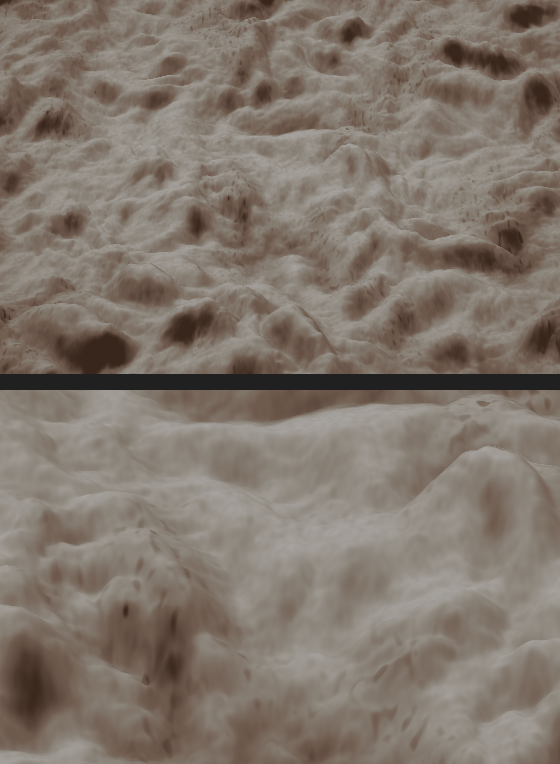
Top: the whole. Bottom: its middle third, enlarged.
Reproduce this texture procedurally as a Shadertoy shader.

```glsl
#define VIEW_SIN 0.60
#define VIEW_COS 0.80
#define LUMP_FREQ 4.8
#define LUMP_HEIGHT 0.20
#define SWELL_HEIGHT 0.16
#define CREASE_SOFTNESS 0.004
#define MAX_HEIGHT 0.19
#define MARCH_STEPS 26
#define BASE_TONE 0.525
#define GRAIN 0.06
#define DIRT 0.10

const vec3 SHADOW = vec3(0.22, 0.145, 0.105);
const vec3 UMBER  = vec3(0.44, 0.36, 0.31);
const vec3 SAND   = vec3(0.54, 0.51, 0.47);
const vec3 PALE   = vec3(0.66, 0.645, 0.63);
const vec3 SKY_DIR = vec3(-0.22, 0.32, 0.92);

// Random gradient in [-1, 1] for a lattice cell
vec2 cellGradient(ivec2 cell) {
    uvec2 c = uvec2(cell);
    uint h = c.x * 1597u ^ c.y * 51749u;
    h = (h ^ (h >> 15u)) * 73244475u;
    h = (h ^ (h >> 13u)) * 73244475u;
    h ^= h >> 16u;
    return vec2(h & 65535u, h >> 16u) / 32767.5 - 1.0;
}

float gradientNoise(vec2 p) {
    vec2 i = floor(p), f = p - i;
    ivec2 c = ivec2(i);
    vec2 w = f * f * f * (f * (f * 6.0 - 15.0) + 10.0);
    float a = dot(cellGradient(c), f);
    float b = dot(cellGradient(c + ivec2(1, 0)), f - vec2(1, 0));
    float d = dot(cellGradient(c + ivec2(0, 1)), f - vec2(0, 1));
    float e = dot(cellGradient(c + ivec2(1, 1)), f - vec2(1, 1));
    return mix(mix(a, b, w.x), mix(d, e, w.x), w.y);
}

// Broad swells carrying billowed lumps with soft creases
float snowHeight(vec2 p) {
    float swell = gradientNoise(p * 1.9 + 7.3);
    vec2 warp = vec2(gradientNoise(p * 3.1 + 21.0), gradientNoise(p * 3.1 + 43.0));
    vec2 q = (p + 0.09 * warp) * LUMP_FREQ;
    float height = SWELL_HEIGHT * swell;
    float amp = LUMP_HEIGHT * (1.0 + 0.6 * swell);
    for (int i = 0; i < 4; i++) {
        float n = gradientNoise(q);
        height += amp * sqrt(n * n + CREASE_SOFTNESS);
        q = mat2(1.64, 1.23, -1.23, 1.64) * q + 13.7;
        amp *= 0.34;
    }
    return height;
}

// Ground position seen along an oblique view
vec2 findSurface(vec2 view) {
    vec2 ground = vec2(view.x, (view.y - MAX_HEIGHT * VIEW_COS) / VIEW_SIN);
    for (int i = 0; i < MARCH_STEPS; i++) {
        float rayHeight = (view.y - ground.y * VIEW_SIN) / VIEW_COS;
        ground.y += 0.5 * (rayHeight - snowHeight(ground));
    }
    return ground;
}

// Slope in xy, mean height of the four neighbours in z
vec3 surveySlope(vec2 p, float r) {
    float e = snowHeight(p + vec2(r, 0)), w = snowHeight(p - vec2(r, 0));
    float n = snowHeight(p + vec2(0, r)), s = snowHeight(p - vec2(0, r));
    return vec3(vec2(e - w, n - s) / (2.0 * r), (e + w + n + s) * 0.25);
}

float skyLight(vec2 slope) {
    return dot(normalize(vec3(-slope, 1.0)), SKY_DIR);
}

vec3 snowColor(float tone) {
    vec3 c = mix(SHADOW, UMBER, smoothstep(0.12, 0.40, tone));
    c = mix(c, SAND, clamp((tone - 0.377) / 0.138, 0.0, 1.0));
    return mix(c, PALE, clamp((tone - 0.515) / 0.135, 0.0, 1.0));
}

void mainImage(out vec4 fragColor, in vec2 fragCoord) {
    vec2 uv = fragCoord / iResolution.y;
    vec2 centred = fragCoord / iResolution.xy - 0.5;
    float aspect = iResolution.x / iResolution.y;

    // Far ground shrinks slightly
    vec2 view = vec2((uv.x - 0.5 * aspect) * (1.0 + 0.35 * uv.y),
                     uv.y + 0.18 * uv.y * uv.y);
    vec2 ground = findSurface(view);
    float height = snowHeight(ground);
    vec3 fine = surveySlope(ground, 0.005);
    vec3 wide = surveySlope(ground, 0.035);

    // Soft overhead light, shaded fronts and hollows
    float tone = BASE_TONE;
    tone += 0.19 * (skyLight(fine.xy) - 0.78);
    tone += 0.20 * (skyLight(wide.xy) - 0.80);
    tone -= 2.4 * max(wide.z - height, 0.0);
    tone -= 0.30 * max(wide.y - 0.55, 0.0);
    tone -= 0.16 * smoothstep(0.01, -0.05, height);
    tone += 0.03 - 0.22 * dot(centred, centred);

    // Grain, dirty patches and scattered specks
    vec2 skin = ground * vec2(1.0, VIEW_SIN);
    float grain = gradientNoise(skin * 62.0) + gradientNoise(skin * 131.0 + 5.0);
    float patchMask = gradientNoise(skin * 3.3 + 31.0) + 0.6 * gradientNoise(skin * 11.0);
    patchMask = smoothstep(0.0, 0.45, patchMask);
    float speckle = smoothstep(0.05, 0.45, gradientNoise(skin * 78.0 + 17.0));
    float crumbs = smoothstep(0.46, 0.56, gradientNoise(skin * 47.0 + 3.0));
    tone += GRAIN * 0.5 * grain;
    tone -= DIRT * (patchMask * (0.45 + speckle) + crumbs * (0.3 + patchMask));

    fragColor = vec4(snowColor(tone), 1.0);
}
```
